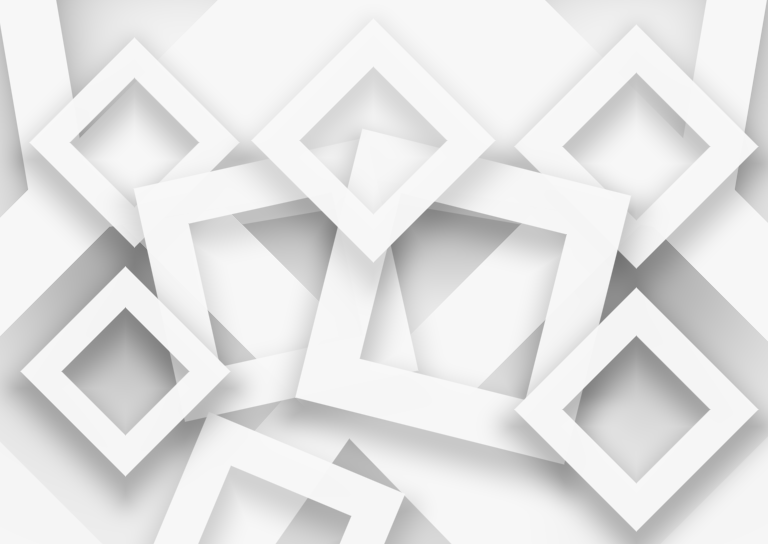
Write a Shadertoy shader that draws this background.

```glsl
// Overlapping white paper frames above pale grey recesses with soft shadows.
// Mirrored linear bands form the backdrop; each frame is a rotated square
// ring with a blurred shadow offset downwards, painted from back to front.

float edgeWidth;

float cover(float dist) {
    return smoothstep(edgeWidth, -edgeWidth, dist);
}

float band(float x, float low, float high) {
    return cover(max(low - x, x - high));
}

float ringDistance(vec2 p, float outer, float inner) {
    vec2 q = abs(p);
    vec2 outside = q - outer;
    float box = length(max(outside, 0.0)) + min(max(outside.x, outside.y), 0.0);
    return max(box, inner - max(q.x, q.y));
}

// Square ring; the angle is in degrees, clockwise because y points down.
void frame(inout float tone, vec2 p, vec2 center, float outer, float inner,
           float angle, float shadow) {
    float a = radians(angle);
    mat2 turn = mat2(cos(a), -sin(a), sin(a), cos(a));
    vec2 q = p - center;
    float blur = smoothstep(0.46, -0.1, ringDistance(turn * (q - vec2(0.0, 0.17)), outer, inner));
    tone *= 1.0 - shadow * blur * blur;
    tone = mix(tone, 0.975, 0.96 * cover(ringDistance(turn * q, outer, inner)));
}

float backdrop(vec2 p) {
    float side = abs(p.x - 3.8);
    float lean = side + 0.17 * p.y;
    bool left = p.x < 3.8;

    // Upper recesses between steep bands, darkest along their left edges
    float nearEdge = max(left ? 3.24 - lean : lean - 1.24, 0.0);
    float farEdge = max(left ? lean - 1.24 : 3.24 - lean, 0.0);
    float tone = 0.97 - 0.2 * exp(-3.0 * nearEdge) - 0.09 * exp(-4.0 * farEdge)
               - 0.05 * exp(-4.0 * p.y);
    float gap = mix(0.95, 0.74, smoothstep(0.1, 1.15, p.y));
    tone = mix(tone, gap, cover(lean - 0.8));
    tone = mix(tone, 0.97, band(lean, left ? 0.65 : 0.4, 1.24));
    tone = mix(tone, 0.9 - 0.16 * exp(-5.0 * max(lean - 3.84, 0.0)), cover(3.84 - lean));
    tone = mix(tone, 0.97, band(lean, 3.24, 3.84));

    // Diagonal shoulders and the shaded space beneath them
    float rise = p.y - side;
    float fall = p.y + side;
    tone = mix(tone, 0.97, cover(-1.63 - rise));
    vec2 fromDark = vec2(side - 2.4, p.y - 2.6);
    float low = 0.94 - 0.27 * exp(-0.42 * dot(fromDark, fromDark));
    float below = cover(max(-0.45 - rise, 1.8 + 0.17 * side - p.y));
    tone = mix(tone, low, below);

    // V-shaped fold with a shaded pocket and a paler strip on top
    tone = mix(tone, 0.97, below * band(fall, 3.62, 4.82));
    float pocket = mix(0.74, 0.93, smoothstep(2.1, 3.3, p.y));
    pocket = mix(0.87, pocket, cover(2.0 + 0.17 * side - p.y));
    tone = mix(tone, pocket, below * cover(fall - 3.62));

    // Pale floor, dark wedge and light lower corners
    float ground = cover(6.4 - p.x - 0.9 * p.y) * smoothstep(3.9, 4.1, p.y);
    tone = mix(tone, 0.97, ground * smoothstep(2.8, 1.2, side));
    vec2 w = p - vec2(3.48, 4.37);
    float wedge = max((w.x - 0.97 * w.y) * 0.72, (-w.x - 0.7 * w.y) * 0.82);
    tone = mix(tone, 0.73 + 0.12 * smoothstep(0.1, 1.1, w.y), cover(wedge));
    return mix(tone, 0.97, 0.8 * cover((8.2 - fall) * 0.7));
}

void mainImage(out vec4 fragColor, in vec2 fragCoord) {
    // Canvas height is 5.42 units, with y pointing down
    vec2 p = vec2(fragCoord.x, iResolution.y - fragCoord.y) * 5.42 / iResolution.y;
    edgeWidth = 4.6 / iResolution.y;
    float tone = backdrop(p);

    // Rear diamonds
    frame(tone, p, vec2(1.34, 1.42), 0.74, 0.455, 45.0, 0.2);
    frame(tone, p, vec2(6.34, 1.46), 0.86, 0.52, 45.0, 0.2);

    // Large tilted frames
    frame(tone, p, vec2(2.75, 2.785), 1.19, 0.73, -12.4, 0.13);
    frame(tone, p, vec2(4.615, 2.955), 1.38, 0.85, 14.0, 0.19);
    frame(tone, p, vec2(2.65, 5.49), 1.06, 0.65, 22.7, 0.15);

    // Front diamonds
    frame(tone, p, vec2(3.72, 1.40), 0.86, 0.52, 45.0, 0.13);
    frame(tone, p, vec2(1.25, 3.70), 0.74, 0.45, 45.0, 0.24);
    frame(tone, p, vec2(6.34, 4.08), 0.86, 0.52, 45.0, 0.24);

    fragColor = vec4(vec3(tone), 1.0);
}
```
